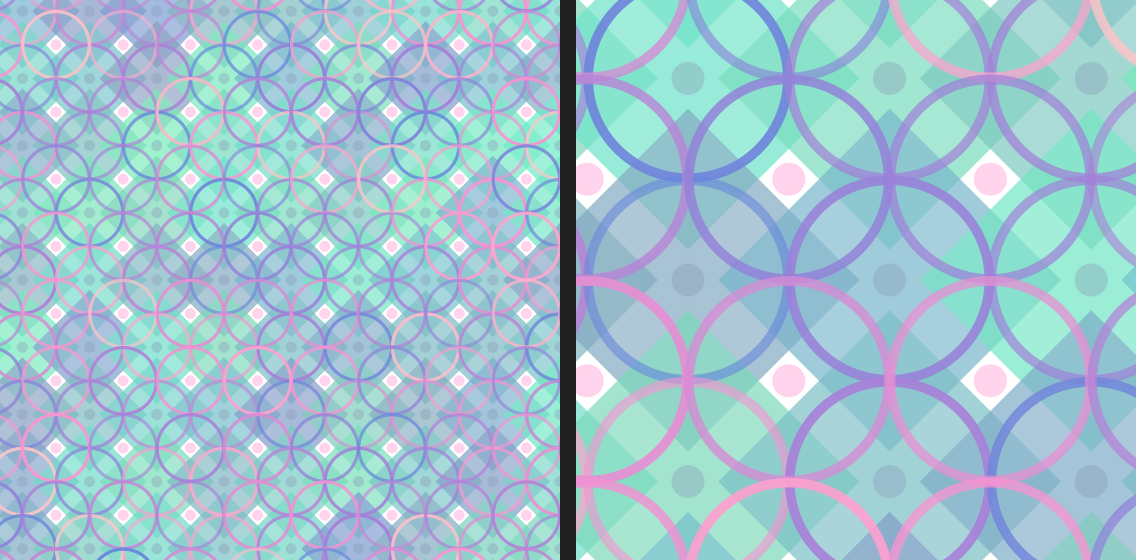
Left: the whole. Right: its middle third, enlarged.
This pattern is drawn by a three.js fragment shader. Its source:

```glsl
// Overlapping translucent diamonds in mint and slate under a lattice of pastel interlocking rings.
varying vec2 vUv;

float hash(vec2 p) {
  vec3 q = fract(vec3(p.xyx) * vec3(0.1031, 0.1030, 0.0973));
  q += dot(q, q.yzx + 33.33);
  return fract((q.x + q.y) * q.z);
}

// Coverage of the inside of a signed distance, smoothed over one pixel.
float inside(float d, float pixel) {
  return 1.0 - smoothstep(-0.6 * pixel, 0.6 * pixel, d);
}

vec3 diamondColor(vec2 site) {
  vec3 cool = mix(vec3(0.40, 0.93, 0.73), vec3(0.47, 0.57, 0.77), hash(site + 17.0));
  return cool + vec3(0.06, 0.0, -0.08) * (hash(site + 71.0) - 0.5);
}

// Runs from blue through violet and pink to cream.
vec3 ringColor(float t) {
  vec3 c = mix(vec3(0.40, 0.53, 0.86), vec3(0.65, 0.50, 0.85), smoothstep(0.0, 0.35, t));
  c = mix(c, vec3(0.98, 0.58, 0.82), smoothstep(0.35, 0.75, t));
  return mix(c, vec3(1.0, 0.78, 0.78), smoothstep(0.78, 1.0, t));
}

void main() {
  // One unit per repeat, with diamonds centred on whole numbers.
  vec2 p = (vUv - vec2(0.04, 0.02)) / 0.12;
  float pixel = fwidth(p.x);
  vec3 color = vec3(1.0);

  // Diamonds, lower rows over upper ones; the gaps stay white.
  for (int j = 1; j >= -1; j--) {
    for (int i = -1; i <= 1; i++) {
      vec2 site = floor(p + 0.5) + vec2(float(i), float(j));
      vec2 d = abs(p - site);
      float cover = inside((d.x + d.y - 0.85) * 0.7071, pixel);
      color = mix(color, diamondColor(site), 0.7 * cover);
    }
  }

  // Dots: muted on the diamonds, pink in the white gaps.
  float mutedDot = inside(length(p - floor(p + 0.5)) - 0.082, pixel);
  float pinkDot = inside(length(fract(p) - 0.5) - 0.082, pixel);
  color = mix(color, vec3(0.50, 0.58, 0.70), 0.38 * mutedDot);
  color = mix(color, vec3(1.0, 0.82, 0.92), pinkDot);

  // Pale discs on both lattices brighten the lenses where they overlap.
  float discs = inside(length(p - floor(p + 0.5)) - 0.5, pixel)
              + inside(length(fract(p) - 0.5) - 0.5, pixel);
  color = mix(color, vec3(1.0), 0.07 * discs);

  // Rings on both lattices, each with its own tint and strength.
  for (int k = 0; k < 2; k++) {
    vec2 shift = vec2(0.5 * float(k));
    for (int j = 1; j >= -1; j--) {
      for (int i = -1; i <= 1; i++) {
        vec2 site = floor(p - shift + 0.5) + shift + vec2(float(i), float(j));
        float line = inside(abs(length(p - site) - 0.495) - 0.024, pixel);
        float strength = mix(0.6, 0.95, hash(site * 2.0 + 43.0));
        color = mix(color, ringColor(hash(site * 2.0 + 129.0)), strength * line);
      }
    }
  }

  gl_FragColor = vec4(color, 1.0);
}
```
